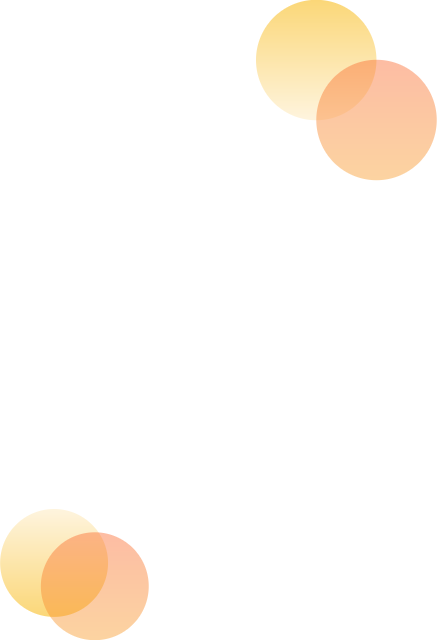
A WebGL 1 fragment shader for this background:

```glsl
precision mediump float;
// Two pairs of overlapping translucent discs on white, at opposite corners.
// Each disc is a distance function filled with a vertical gradient; the
// orange disc of each pair is blended over the yellow one.

uniform vec2 u_resolution;

const vec3 WHITE = vec3(1.0);
const vec3 YELLOW = vec3(0.984, 0.843, 0.470);
const vec3 CREAM = vec3(0.996, 0.957, 0.870);
const vec3 CORAL = vec3(0.980, 0.420, 0.200);
const vec3 AMBER = vec3(0.970, 0.620, 0.180);
const float ORANGE_ALPHA = 0.45;

// Blends a disc, shaded from its bottom to its top colour, over the base.
vec3 addDisc(vec3 base, vec2 p, vec2 center, float radius,
             vec3 bottom, vec3 top, float alpha, float pixel) {
  vec2 offset = p - center;
  float coverage = clamp(0.5 - (length(offset) - radius) / pixel, 0.0, 1.0);
  float height = clamp(0.5 + 0.5 * offset.y / radius, 0.0, 1.0);
  return mix(base, mix(bottom, top, height), coverage * alpha);
}

// Draws a yellow disc with an orange one of equal size over it.
vec3 addPair(vec3 base, vec2 p, vec2 yellowCenter, vec2 orangeCenter,
             float radius, vec3 yellowBottom, vec3 yellowTop, float pixel) {
  vec3 color = addDisc(base, p, yellowCenter, radius,
                       yellowBottom, yellowTop, 1.0, pixel);
  return addDisc(color, p, orangeCenter, radius,
                 AMBER, CORAL, ORANGE_ALPHA, pixel);
}

void main() {
  // Canvas height is one unit.
  float pixel = 1.0 / u_resolution.y;
  vec2 p = gl_FragCoord.xy * pixel;

  // Upper right pair: yellow fades downward.
  vec3 color = addPair(WHITE, p, vec2(0.4941, 0.9062), vec2(0.5883, 0.8125),
                       0.0941, CREAM, YELLOW, pixel);

  // Lower left pair: yellow fades upward.
  color = addPair(color, p, vec2(0.0845, 0.1204), vec2(0.1481, 0.0840),
                  0.0843, YELLOW, CREAM, pixel);

  gl_FragColor = vec4(color, 1.0);
}
```
